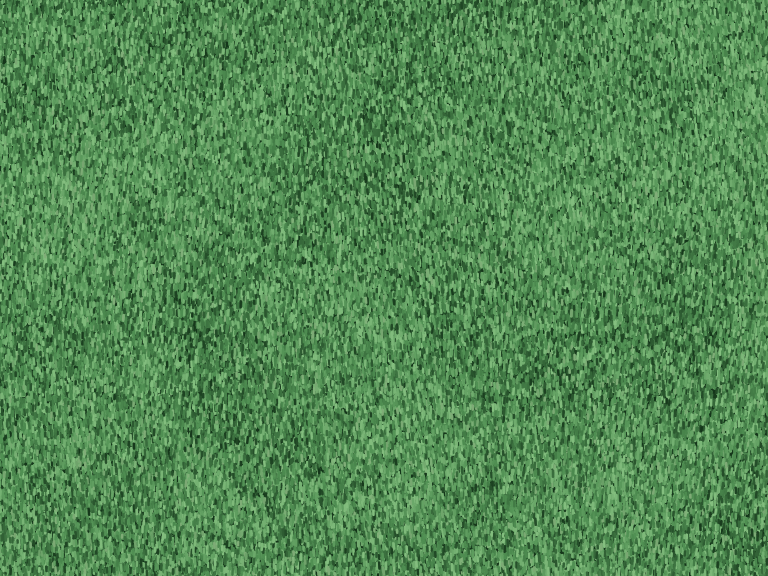
A Shadertoy shader for this texture:

```glsl
// Dense short grass seen from above: layers of small upright capsule blades
// scattered on jittered grids and painted over each other. Gradient noise
// makes broad light and dark patches and bends the lean of the blades.

#define LAYERS 5
#define CELL vec2(0.006, 0.014)
#define BLADE_LENGTH 0.0150
#define BLADE_RADIUS 0.0022
#define LEAN_SPREAD 0.10
#define PATCH_SCALE 3.5
#define PATCH_STRENGTH 0.9
#define SHADE_GREEN vec3(0.08, 0.21, 0.10)
#define LEAF_GREEN vec3(0.315, 0.565, 0.325)
#define TIP_GREEN vec3(0.52, 0.75, 0.50)
#define STRAW_GREEN vec3(0.50, 0.65, 0.46)

// Three random values in 0..1 for a cell of a layer
vec3 hash3(vec3 p) {
    p = fract(p * vec3(0.1031, 0.1030, 0.0973));
    p += dot(p, p.yxz + 33.33);
    return fract((p.xxy + p.yxx) * p.zyx);
}

// Gradient noise, about -0.7..0.7
float cornerSlope(vec2 cell, vec2 offset) {
    float angle = 6.2832 * hash3(vec3(cell + 50.0, 91.0)).x;
    return dot(vec2(cos(angle), sin(angle)), offset);
}

float gradientNoise(vec2 p) {
    vec2 i = floor(p), f = fract(p);
    vec2 u = f * f * f * (f * (f * 6.0 - 15.0) + 10.0);
    vec2 e = vec2(1.0, 0.0);
    float low = mix(cornerSlope(i, f), cornerSlope(i + e.xy, f - e.xy), u.x);
    float high = mix(cornerSlope(i + e.yx, f - e.yx),
                     cornerSlope(i + e.xx, f - e.xx), u.x);
    return mix(low, high, u.y);
}

// Signed distance to an upright capsule, sheared by its lean
float bladeDistance(vec2 p, float halfLength, float lean) {
    p.x -= lean * p.y;
    p.y -= clamp(p.y, -halfLength, halfLength);
    return length(p) - BLADE_RADIUS;
}

// Blade colour for a tone from 0 (shade) to 1 (lit tip)
vec3 bladeColour(float tone, float straw) {
    vec3 dark = mix(SHADE_GREEN, LEAF_GREEN, sqrt(min(tone * 2.0, 1.0)));
    vec3 colour = mix(dark, TIP_GREEN, max(tone * 2.0 - 1.0, 0.0));
    float dry = smoothstep(0.78, 1.0, straw) * smoothstep(0.4, 0.8, tone);
    return mix(colour, STRAW_GREEN, 0.7 * dry);
}

void mainImage(out vec4 fragColor, in vec2 fragCoord) {
    vec2 uv = fragCoord / iResolution.y;
    float pixel = 1.0 / iResolution.y;

    // Broad variation of brightness and lean
    float patches = gradientNoise(uv * PATCH_SCALE)
                  + 0.6 * gradientNoise(uv * PATCH_SCALE * 2.7 + 7.3);
    float toneCurve = exp2(-PATCH_STRENGTH * patches);
    float fieldLean = 0.12 * gradientNoise(uv * 2.0 + 19.0);

    // Paint the blades, layer over layer
    vec3 colour = SHADE_GREEN;
    for (int layer = 0; layer < LAYERS; layer++) {
        float depth = float(layer);
        vec2 grid = uv / CELL + depth * vec2(0.37, 0.61) + 3.0;
        vec2 home = floor(grid);
        for (int y = -1; y <= 1; y++) {
            for (int x = -1; x <= 1; x++) {
                vec2 cell = home + vec2(x, y);
                vec3 place = hash3(vec3(cell, depth * 7.0 + 1.0));
                vec3 look = hash3(vec3(cell, depth * 7.0 + 4.0));
                vec2 p = (grid - cell - place.xy) * CELL;
                float halfLength = 0.5 * BLADE_LENGTH * mix(0.55, 1.0, place.z)
                                 - BLADE_RADIUS;
                float lean = fieldLean + LEAN_SPREAD * (2.0 * look.z - 1.0);
                float d = bladeDistance(p, halfLength, lean);
                float cover = clamp(0.5 - d / pixel, 0.0, 1.0);
                float tone = pow(look.x, toneCurve);
                colour = mix(colour, bladeColour(tone, look.y), cover);
            }
        }
    }
    fragColor = vec4(colour, 1.0);
}
```
